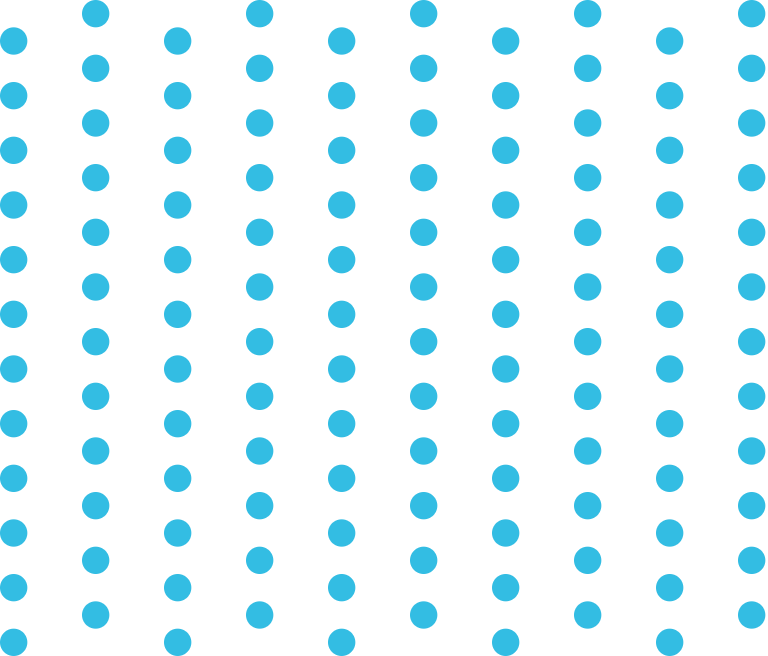
This pattern is drawn by a WebGL 1 fragment shader. Its source:

```glsl
precision highp float;

uniform vec2 u_resolution;

const float RADII_PER_HEIGHT = 48.0;
const vec2 SPACING = vec2(6.0, 4.0); // column and row pitch, in dot radii
const vec3 PAPER = vec3(1.0);
const vec3 DOT_BLUE = vec3(0.20, 0.74, 0.89);

// Signed distance to the nearest dot; odd columns rise by half a row.
float staggeredDots(vec2 p, vec2 spacing, float radius) {
  float column = floor(p.x / spacing.x + 0.5);
  p.y -= 0.5 * spacing.y * mod(column, 2.0);
  vec2 local = (fract(p / spacing + 0.5) - 0.5) * spacing;
  return length(local) - radius;
}

// Coverage of a shape with an edge one pixel wide.
float coverage(float dist, float pixel) {
  return clamp(0.5 - dist / pixel, 0.0, 1.0);
}

void main() {
  // One unit is one dot radius; the first dot touches the lower left edges.
  float pixel = RADII_PER_HEIGHT / u_resolution.y;
  vec2 p = gl_FragCoord.xy * pixel - 1.0;

  float dots = coverage(staggeredDots(p, SPACING, 1.0), pixel);
  gl_FragColor = vec4(mix(PAPER, DOT_BLUE, dots), 1.0);
}
```
